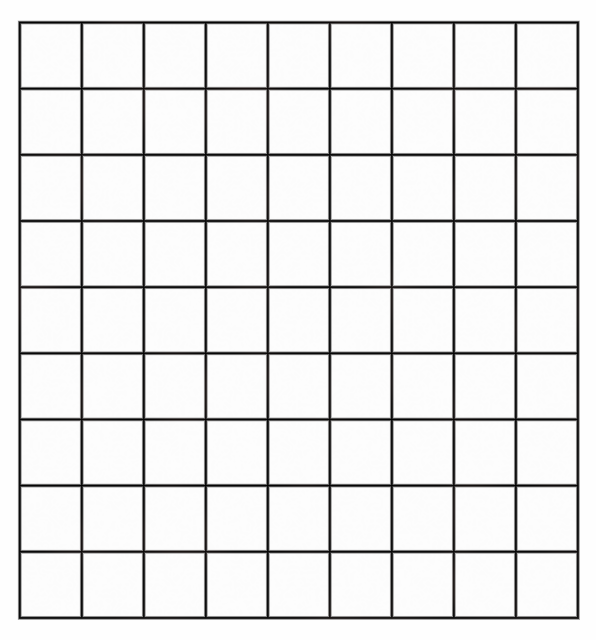
Write a Shadertoy shader that draws this pattern.

```glsl
vec2 hashGradient(vec2 cell) {
    vec2 h = vec2(dot(cell, vec2(127.1, 311.7)), dot(cell, vec2(269.5, 183.3)));
    return 2.0 * fract(sin(h) * 43758.55) - 1.0;
}

float gradientNoise(vec2 p) {
    vec2 i = floor(p), f = p - i;
    vec2 u = f * f * f * (f * (f * 6.0 - 15.0) + 10.0);
    vec2 e = vec2(0.0, 1.0);
    float low = mix(dot(hashGradient(i), f),
                    dot(hashGradient(i + e.yx), f - e.yx), u.x);
    float high = mix(dot(hashGradient(i + e.xy), f - e.xy),
                     dot(hashGradient(i + e.yy), f - e.yy), u.x);
    return mix(low, high, u.y);
}

void mainImage(out vec4 fragColor, in vec2 fragCoord) {
    vec2 uv = fragCoord / iResolution.xy;
    vec2 aspect = vec2(iResolution.x / iResolution.y, 1.0);
    vec2 p = uv * aspect;

    // Nine by nine cells inside a plain margin
    vec2 gridMin = vec2(0.0332, 0.0345);
    vec2 gridMax = vec2(0.9696, 0.9648);
    vec2 gridSize = gridMax - gridMin;
    vec2 cell = (uv - gridMin) / gridSize * 9.0;

    // Distance to the nearest rule on each axis, cut off at the frame
    vec2 toRule = abs(cell - clamp(round(cell), 0.0, 9.0)) * gridSize * aspect / 9.0;
    vec2 beyondFrame = (abs(uv - 0.5 * (gridMin + gridMax)) - 0.5 * gridSize) * aspect;
    vec2 toLine = max(toRule, beyondFrame.yx);
    float lineDistance = min(toLine.x, toLine.y);

    // Near-white paper with faint mottling inside the cells
    float inside = step(max(beyondFrame.x, beyondFrame.y), 0.0);
    float mottle = gradientNoise(p * 110.0) * 0.006;
    vec3 paper = vec3(0.995 - inside * (0.004 + abs(mottle)));

    // Soft-edged black rules with slight warm fading
    float fade = smoothstep(-0.1, 0.5, gradientNoise(p * 9.0));
    vec3 ink = mix(vec3(0.01), vec3(0.08, 0.055, 0.05), fade);
    float feather = max(0.0020, 0.7 / iResolution.y);
    float coverage = 1.0 - smoothstep(0.00205 - feather, 0.00205 + feather, lineDistance);

    fragColor = vec4(mix(paper, ink, coverage), 1.0);
}
```
